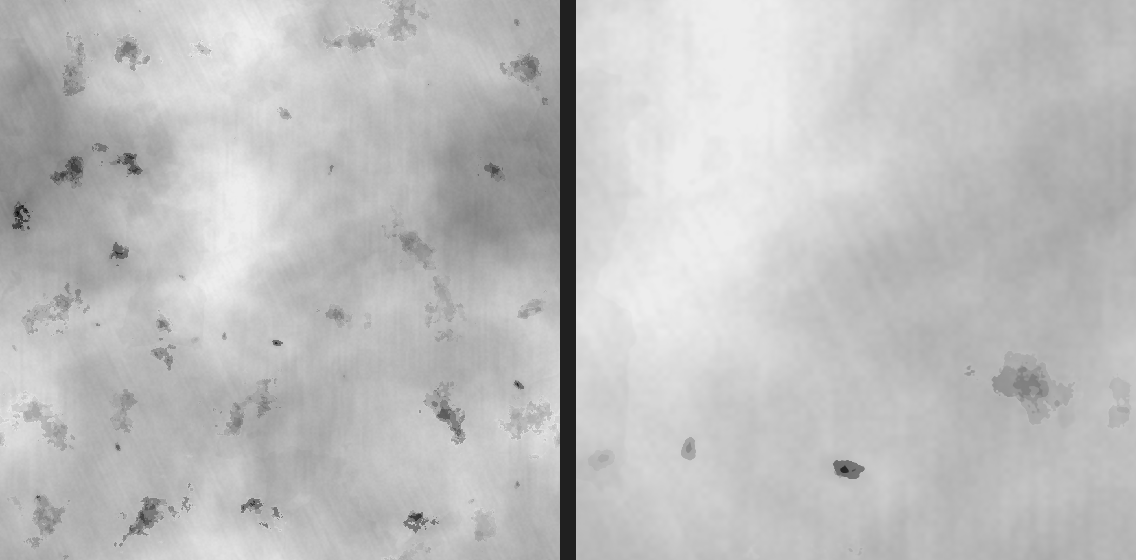
Left: the whole. Right: its middle third, enlarged.
Write a three.js fragment shader that draws this texture.

```glsl
// Worn pale grey plaster: soft clouds, brushed streaks and scattered ragged chips; tiles seamlessly.
varying vec2 vUv;

const float BASE_GREY = 0.752;
const float CLOUD_CONTRAST = 0.50;
const float MOTTLE_CONTRAST = 0.26;

// Sine-free hash of a lattice point.
float hash(vec2 cell, float seed) {
  vec3 q = fract(vec3(cell.xyx + seed * 17.3) * vec3(0.1031, 0.1030, 0.0973));
  q += dot(q, q.yzx + 33.33);
  return fract((q.x + q.y) * q.z);
}

// Value noise that wraps after a whole number of cells.
float noise(vec2 uv, vec2 period, float seed) {
  vec2 p = uv * period;
  vec2 cell = floor(p);
  vec2 f = p - cell;
  f = f * f * f * (f * (f * 6.0 - 15.0) + 10.0);
  vec2 lo = mod(cell, period);
  vec2 hi = mod(cell + 1.0, period);
  float bottom = mix(hash(lo, seed), hash(vec2(hi.x, lo.y), seed), f.x);
  float top = mix(hash(vec2(lo.x, hi.y), seed), hash(hi, seed), f.x);
  return mix(bottom, top, f.y);
}

float fbm(vec2 uv, float period, float gain, float seed) {
  float sum = 0.0;
  float total = 0.0;
  float weight = 1.0;
  for (int i = 0; i < 5; i++) {
    sum += weight * noise(uv, vec2(period), seed + float(i));
    total += weight;
    weight *= gain;
    period *= 2.0;
  }
  return sum / total;
}

vec2 warp(vec2 uv, float period, float amount, float seed) {
  vec2 offset = vec2(fbm(uv, period, 0.5, seed), fbm(uv, period, 0.5, seed + 7.0));
  return uv + (offset - 0.5) * amount;
}

vec2 rotate(vec2 p, float angle) {
  float c = cos(angle);
  float s = sin(angle);
  return vec2(c * p.x - s * p.y, s * p.x + c * p.y);
}

// Scattered ellipses: x = closeness to the nearest centre, y = its depth.
vec2 scatter(vec2 uv, float grid, float chance, vec2 radii, float seed) {
  vec2 home = floor(uv * grid);
  vec2 best = vec2(-1.0, 0.0);
  for (int j = -1; j <= 1; j++) {
    for (int i = -1; i <= 1; i++) {
      vec2 cell = home + vec2(float(i), float(j));
      vec2 id = mod(cell, grid);
      vec2 jitter = vec2(hash(id, seed), hash(id, seed + 1.0));
      vec2 centre = (cell + mix(vec2(0.1), vec2(0.9), jitter)) / grid;
      float size = hash(id, seed + 2.0);
      float radius = mix(radii.x, radii.y, size * size);
      vec2 local = rotate(uv - centre, 6.2832 * hash(id, seed + 3.0));
      float closeness = 0.8 - length(local * vec2(0.75, 1.3)) / radius;
      float present = step(hash(id, seed + 4.0), chance);
      closeness = mix(-1.0, closeness, present);
      if (closeness > best.x) best = vec2(closeness, hash(id, seed + 5.0));
    }
  }
  return best;
}

// Tone change made by a layer of chips: smudge, pale rim, flat body, dark core.
float chipTone(vec2 chip, float ragged, float plates, float glow) {
  float edge = chip.x + ragged;
  float depth = chip.y * chip.y;
  float body = smoothstep(0.33, 0.39, edge);
  float rim = smoothstep(0.10, 0.34, edge) * (1.0 - body);
  float core = smoothstep(0.74, 0.84, edge) * body;
  float smudge = smoothstep(-0.9, 0.8, chip.x);
  float tone = rim * glow * 0.06 - smudge * (0.01 + 0.05 * depth);
  tone -= body * mix(0.06, 0.22, depth) * mix(0.55, 1.4, plates);
  return tone - core * mix(0.04, 0.28, depth);
}

// Fine brushed marks, upright and slanted, strongest in patches.
float streaks(vec2 uv) {
  vec2 slanted = vec2(2.0 * uv.x + uv.y, uv.y - uv.x);
  float upright = noise(uv, vec2(180.0, 14.0), 61.0) - 0.5;
  float diagonal = noise(slanted, vec2(80.0, 8.0), 62.0) - 0.5;
  float where = smoothstep(0.35, 0.65, fbm(uv, 4.0, 0.5, 63.0));
  return mix(upright, diagonal, where) * 0.024;
}

void main() {
  // Broad clouds with softer mottling.
  vec2 drift = warp(vUv, 3.0, 0.30, 11.0);
  float broad = fbm(drift, 3.0, 0.42, 21.0);
  float medium = fbm(drift, 5.0, 0.5, 31.0);
  float fine = fbm(vUv, 28.0, 0.7, 36.0);
  float grey = BASE_GREY + (broad - 0.5) * CLOUD_CONTRAST;
  grey += (medium - 0.5) * MOTTLE_CONTRAST + (fine - 0.5) * 0.05;

  // Faint stains with crisp borders, streaks and grain.
  float stain = fbm(warp(vUv, 12.0, 0.08, 41.0), 7.0, 0.55, 45.0);
  grey -= smoothstep(0.57, 0.60, stain) * 0.024;
  grey += streaks(vUv) + (noise(vUv, vec2(256.0), 51.0) - 0.5) * 0.020;

  // Large chips and small specks share one ragged outline noise.
  float ragged = (fbm(vUv, 38.0, 0.62, 71.0) - 0.5) * 2.9;
  float plates = smoothstep(0.48, 0.52, fbm(vUv, 48.0, 0.6, 81.0));
  float glow = smoothstep(0.40, 0.65, broad);
  vec2 chips = scatter(vUv, 6.0, 0.68, vec2(0.026, 0.066), 91.0);
  vec2 specks = scatter(vUv, 11.0, 0.22, vec2(0.008, 0.020), 101.0);
  grey += chipTone(chips, ragged, plates, glow);
  grey += chipTone(specks, ragged * 0.8, plates, 0.0);

  gl_FragColor = vec4(vec3(clamp(grey, 0.06, 0.93)), 1.0);
}
```
